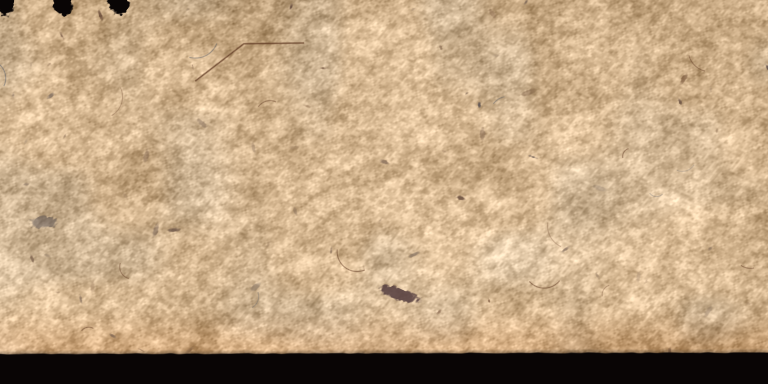
Give the GLSL for this texture, as a WebGL 1 fragment shader.

```glsl
precision highp float;
// Aged tan paper with fine grain, specks and stray fibres, above a black lower border.
uniform vec2 u_resolution;

#define PAPER vec3(0.83, 0.71, 0.56)
#define BLACK vec3(0.035, 0.02, 0.02)
#define BROWN vec3(0.38, 0.23, 0.14)
#define SLATE vec3(0.34, 0.31, 0.32)
#define GRAIN_SCALE 26.0
#define GRAIN_CONTRAST 0.135
#define CLOUD_CONTRAST 0.09
#define BORDER_HEIGHT 0.078
#define SPECK_CELLS 9.0
#define SPECK_SHARE 0.42
#define FIBRE_CELLS 4.0
#define FIBRE_SHARE 0.5

float hash(vec2 p) {
  vec3 q = fract(vec3(p.xyx) * 0.1031);
  q += dot(q, q.yzx + 33.33);
  return fract((q.x + q.y) * q.z);
}

float noise(vec2 p) {
  vec2 i = floor(p), f = fract(p);
  f = f * f * (3.0 - 2.0 * f);
  return mix(mix(hash(i), hash(i + vec2(1.0, 0.0)), f.x),
             mix(hash(i + vec2(0.0, 1.0)), hash(i + 1.0), f.x), f.y);
}

mat2 turn(float a) {
  return mat2(cos(a), sin(a), -sin(a), cos(a));
}

// Soft coverage of a shape from its signed distance
float cover(float d) {
  float blur = max(1.0 / u_resolution.y, 0.0025);
  return 1.0 - smoothstep(-blur, blur, d);
}

float segment(vec2 p, vec2 a, vec2 b) {
  vec2 d = b - a;
  return length(p - a - d * clamp(dot(p - a, d) / dot(d, d), 0.0, 1.0));
}

float arc(vec2 p, float radius, float halfAngle) {
  vec2 tip = vec2(sin(halfAngle), cos(halfAngle));
  p.x = abs(p.x);
  return tip.y * p.x > tip.x * p.y ? length(p - tip * radius)
                                   : abs(length(p) - radius);
}

float ellipse(vec2 p, vec2 size) {
  return (length(p / size) - 1.0) * min(size.x, size.y);
}

// Pulp grain: slightly slanted noise of near equal strength per octave
float grain(vec2 p) {
  float sum = 0.0;
  vec2 q = turn(-0.5) * p * GRAIN_SCALE * vec2(1.0, 1.15);
  q.x *= 0.85;
  for (int i = 0; i < 4; i++) {
    sum += noise(q) - 0.5;
    q = turn(0.35) * q * 1.9 + 17.3;
  }
  return sum;
}

vec3 addSpecks(vec3 color, vec2 p, float rough) {
  vec2 home = floor(p * SPECK_CELLS);
  for (int y = -1; y <= 1; y++) for (int x = -1; x <= 1; x++) {
    vec2 cell = home + vec2(float(x), float(y));
    vec2 center = (cell + vec2(hash(cell + 11.0), hash(cell + 23.0))) / SPECK_CELLS;
    float big = pow(hash(cell + 37.0), 4.0);
    vec2 size = vec2(0.004 + 0.012 * big + 0.004 * hash(cell + 41.0), 0.0025 + 0.004 * big);
    vec2 q = turn(6.28 * hash(cell + 53.0)) * (p - center);
    float alpha = cover(ellipse(q, size) + 0.002 * rough);
    alpha *= step(hash(cell + 61.0), SPECK_SHARE) * mix(0.15, 0.85, pow(hash(cell + 71.0), 1.5));
    color = mix(color, mix(BROWN, SLATE, hash(cell + 83.0)), alpha);
  }
  return color;
}

vec3 addFibres(vec3 color, vec2 p) {
  vec2 home = floor(p * FIBRE_CELLS);
  for (int y = -1; y <= 1; y++) for (int x = -1; x <= 1; x++) {
    vec2 cell = home + vec2(float(x), float(y));
    vec2 center = (cell + vec2(hash(cell + 101.0), hash(cell + 113.0))) / FIBRE_CELLS;
    float radius = mix(0.02, 0.06, hash(cell + 127.0));
    vec2 q = turn(6.28 * hash(cell + 131.0)) * (p - center);
    float d = arc(q + vec2(0.0, radius), radius, mix(0.3, 0.9, hash(cell + 139.0)));
    float alpha = cover(d - 0.001) * step(hash(cell + 149.0), FIBRE_SHARE);
    vec3 tint = mix(BROWN, SLATE + vec3(0.0, 0.05, 0.08), step(0.6, hash(cell + 151.0)));
    color = mix(color, tint, alpha * mix(0.2, 0.65, hash(cell + 157.0)));
  }
  return color;
}

void main() {
  vec2 p = gl_FragCoord.xy / u_resolution.y;
  float rough = grain(p);
  float cloud = noise(p * 3.0 + 5.0) + noise(p * 9.0) - 1.0;

  // Paper tone, greyer in patches, dimmer at the top, warmer by the border
  vec3 color = PAPER + GRAIN_CONTRAST * rough + CLOUD_CONTRAST * cloud;
  color += vec3(-0.02, 0.0, 0.02) * smoothstep(0.5, 0.9, noise(p * 6.0 + 40.0));
  color -= 0.035 * smoothstep(0.75, 1.0, p.y) + 0.015 * smoothstep(1.3, 2.0, p.x);
  color -= vec3(0.03, 0.065, 0.085) * (1.0 - smoothstep(BORDER_HEIGHT, 0.22, p.y));

  color = addFibres(addSpecks(color, p, rough), p);

  // Long bent fibre, hooked hair, dark chip and pale grey stain
  vec2 bend = vec2(0.635, 0.886);
  float hair = min(segment(p, vec2(0.51, 0.79), bend), segment(p, bend, vec2(0.79, 0.888)));
  color = mix(color, BROWN, 0.8 * cover(hair - 0.0018));
  float hook = arc(turn(-2.5) * (p - vec2(0.93, 0.345)), 0.052, 1.0);
  color = mix(color, BROWN, 0.65 * cover(hook - 0.001));
  float chip = ellipse(turn(0.3) * (p - vec2(1.04, 0.234)), vec2(0.048, 0.014));
  color = mix(color, SLATE * vec3(0.95, 0.75, 0.75), 0.85 * cover(chip + 0.004 * rough));
  float stain = ellipse(p - vec2(0.11, 0.42), vec2(0.034, 0.014));
  color = mix(color, SLATE, 0.5 * cover(stain + 0.005 * rough));

  // Ink blots cut off by the top edge
  for (int i = 0; i < 3; i++) {
    float k = float(i);
    float blot = ellipse(p - vec2(0.015 + 0.147 * k, 1.0), vec2(0.02 + 0.004 * k, 0.04));
    color = mix(color, BLACK, cover(blot + 0.006 * rough));
  }

  // Black border under the slightly ragged paper edge
  float edge = p.y - BORDER_HEIGHT - 0.002 * p.x - 0.003 * (noise(p * 45.0) - 0.5);
  color *= 1.0 - 0.25 * (1.0 - smoothstep(0.0, 0.012, edge));
  gl_FragColor = vec4(mix(color, BLACK, cover(edge)), 1.0);
}
```
